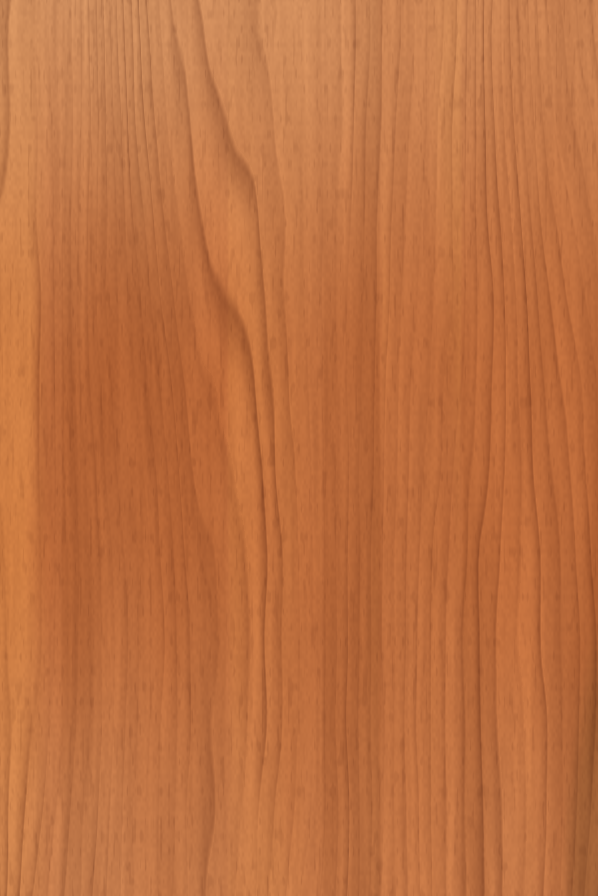
Give the GLSL for this texture, as a Shadertoy shader.

```glsl
// Warm reddish-brown wood veneer with vertical grain, soft staves and a pale sheen.

const vec3 SHADOW = vec3(0.56, 0.305, 0.145);
const vec3 UMBER  = vec3(0.670, 0.362, 0.188);
const vec3 BASE   = vec3(0.730, 0.408, 0.220);
const vec3 GOLD   = vec3(0.790, 0.470, 0.245);
const vec3 PALE   = vec3(0.840, 0.595, 0.405);

const float RING_COUNT   = 36.0;  // growth rings across the width
const float RING_BEND    = 8.0;   // strength of the cathedral arches
const float RING_WOBBLE  = 1.2;
const float RING_DEPTH   = 0.085;
const float STREAK_DEPTH = 0.075;
const float FIBRE_DEPTH  = 0.050;
const float SPECK_DEPTH  = 0.050;
const float PORE_DEPTH   = 0.060;
const float STAVE_COUNT  = 8.0;
const float STAVE_DEPTH  = 0.60;
const float BAND_DEPTH   = 1.00;

float hash(vec2 p) {
    return fract(sin(dot(p, vec2(127.1, 311.7))) * 43758.5453);
}

float noise(vec2 p) {
    vec2 i = floor(p), f = fract(p);
    f = f * f * (3.0 - 2.0 * f);
    return mix(mix(hash(i), hash(i + vec2(1, 0)), f.x),
               mix(hash(i + vec2(0, 1)), hash(i + vec2(1, 1)), f.x), f.y);
}

float fbm(vec2 p) {
    float sum = 0.0, amp = 0.5;
    for (int i = 0; i < 4; i++) {
        sum += amp * noise(p);
        p = p * 2.03 + 17.3;
        amp *= 0.5;
    }
    return sum;
}

// Stretched height field whose contours are the growth rings.
float ringHeight(vec2 p) {
    return RING_COUNT * p.x
         + RING_BEND * noise(vec2(p.x * 4.5, p.y * 0.75) + 3.7)
         + RING_WOBBLE * noise(vec2(p.x * 12.0, p.y * 2.0) + 9.1)
         + 0.35 * noise(vec2(p.x * 45.0, p.y * 7.0));
}

// Thin dark late wood with a crisp outer edge, broken up along its length.
float ringLine(float height, vec2 p) {
    float phase = fract(height);
    float late = pow(phase, 3.0) * (1.0 - smoothstep(0.86, 1.0, phase));
    float ringWeight = 0.3 + 1.1 * hash(vec2(floor(height), 4.0));
    float fade = smoothstep(0.2, 0.75, noise(vec2(p.x * 14.0, p.y * 2.2) + 21.0));
    return (late - 0.13) * ringWeight * (0.35 + 1.1 * fade);
}

// Straight-edged staves, each with its own tone.
float staves(float x) {
    float tone = hash(vec2(0.0, 5.0));
    for (float i = 1.0; i < STAVE_COUNT; i++) {
        float edge = (i + 0.7 * (hash(vec2(i, 2.0)) - 0.5)) / STAVE_COUNT;
        tone = mix(tone, hash(vec2(i, 5.0)), smoothstep(-0.005, 0.005, x - edge));
    }
    return tone - 0.5;
}

vec3 woodColor(float tone) {
    vec3 col = mix(SHADOW, UMBER, smoothstep(-0.35, 0.15, tone));
    col = mix(col, BASE, smoothstep(0.10, 0.50, tone));
    return mix(col, GOLD, smoothstep(0.48, 0.95, tone));
}

void mainImage(out vec4 fragColor, in vec2 fragCoord) {
    vec2 uv = fragCoord / iResolution.xy;
    vec2 p = fragCoord / iResolution.x;
    float height = ringHeight(p);

    // Broad tone: staves, long bands, golden left edge, dim lower right corner
    float tone = 0.46 + STAVE_DEPTH * staves(p.x);
    tone += BAND_DEPTH * (fbm(vec2(p.x * 9.0, p.y * 0.7) + 40.0) - 0.47);
    tone += 0.40 * smoothstep(0.10, 0.02, uv.x);
    tone -= 0.90 * smoothstep(0.88, 1.02, uv.x) * smoothstep(0.45, 0.05, uv.y);
    vec3 col = woodColor(tone);

    // Pale sheen from above, weaker one from below
    float sheen = smoothstep(0.55, 1.04, uv.y) * (0.80 - 0.30 * uv.x)
                + 0.38 * smoothstep(0.42, 0.0, uv.y) * (1.0 - 0.4 * uv.x);
    sheen += 0.30 * (fbm(p * vec2(6.0, 1.2) + 80.0) - 0.38);
    col = mix(col, PALE, clamp(sheen, 0.0, 1.0));

    // Fine grain: rings, streaks that follow them, fibres, specks and pores
    float grain = -RING_DEPTH * 2.0 * ringLine(height, p);
    grain += STREAK_DEPTH * (noise(vec2(height * 2.3, p.y * 2.5)) - 0.5);
    grain += FIBRE_DEPTH * (noise(vec2(p.x * 150.0 + height, p.y * 9.0)) - 0.5);
    grain += SPECK_DEPTH * (noise(p * vec2(300.0, 130.0)) - 0.5);
    float pore = noise(vec2(p.x * 230.0, p.y * 40.0) + 60.0);
    grain -= PORE_DEPTH * smoothstep(0.68, 0.95, pore);

    // Dark grain shifts toward red, so blue and green fall a little faster
    col *= 1.0 + grain * vec3(0.9, 1.15, 1.25);
    fragColor = vec4(col, 1.0);
}
```
